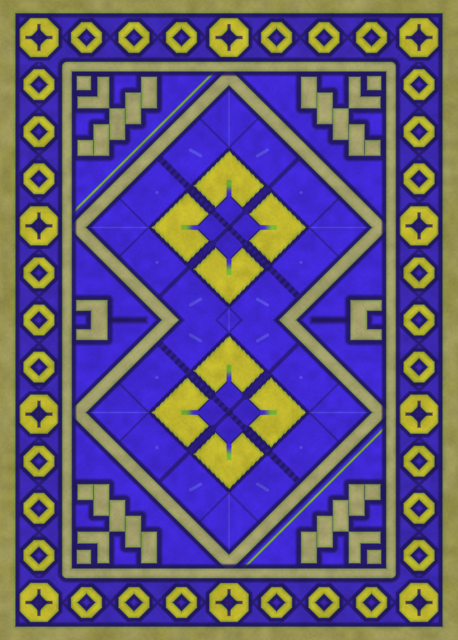
Give the GLSL for this pattern, as a WebGL 1 fragment shader.

```glsl
precision highp float;
// A woven rug in relief: twin diamonds with quartered yellow medallions,
// stepped corner motifs and a border of rosettes, on blue. Distance functions
// are inlaid layer by layer, each with a dark groove and a greenish rim.
uniform vec2 u_resolution;

const vec3 BLUE = vec3(0.25, 0.16, 0.83);
const vec3 BORDER_BLUE = vec3(0.23, 0.16, 0.69);
const vec3 NAVY = vec3(0.13, 0.09, 0.36);
const vec3 PALE_BLUE = vec3(0.36, 0.36, 0.86);
const vec3 TAN = vec3(0.64, 0.62, 0.42);
const vec3 OLIVE = vec3(0.57, 0.55, 0.27);
const vec3 YELLOW = vec3(0.75, 0.71, 0.18);
const vec3 GREEN = vec3(0.45, 0.69, 0.20);
const float CENTER_Y = 1.11;   // height of each medallion above or below the middle

float hash(vec2 p) {
  return fract(sin(dot(p, vec2(127.1, 311.7))) * 43758.5453);
}

float noise(vec2 p) {
  vec2 i = floor(p), f = fract(p);
  f = f * f * (3.0 - 2.0 * f);
  vec2 e = vec2(1.0, 0.0);
  return mix(mix(hash(i), hash(i + e), f.x),
             mix(hash(i + e.yx), hash(i + e.xx), f.x), f.y);
}

float box(vec2 p, vec2 halfSize) {
  vec2 d = abs(p) - halfSize;
  return length(max(d, 0.0)) + min(max(d.x, d.y), 0.0);
}

float diamond(vec2 p, float r) {
  return (abs(p.x) + abs(p.y) - r) * 0.7071;
}

float segment(vec2 p, vec2 a, vec2 b) {
  vec2 d = b - a;
  return length(p - a - d * clamp(dot(p - a, d) / dot(d, d), 0.0, 1.0));
}

float cover(float d, float px) {
  return 1.0 - smoothstep(-px, px, d);
}

// Lays a colour over the ground, with a groove outside and a rim inside.
vec3 inlay(vec3 ground, vec3 color, float d, float groove, float px) {
  ground = mix(ground, NAVY, 0.9 * (1.0 - smoothstep(groove * 0.4, groove, d)));
  float rim = smoothstep(-0.045, 0.0, d);
  return mix(ground, mix(color, GREEN * 0.8, rim * 0.45), cover(d, px));
}

// Diagonal staircase with a nested square, in cells from the field corner.
float cornerMotif(vec2 c) {
  float d = box(c - 0.4, vec2(0.45));
  float angle = max(box(c - 1.0, vec2(1.0)), -box(c - 0.55, vec2(0.7)));
  d = min(d, angle);
  for (int i = 0; i < 5; i++) {
    float k = float(i);
    float top = min(6.0 - k, 5.0), low = 4.0 - k;
    d = min(d, box(c - vec2(k + 0.5, 0.5 * (top + low)), vec2(0.5, 0.5 * (top - low))));
  }
  return d;
}

vec3 borderStrip(vec2 q, float spacing, float phase, float px) {
  float k = floor(q.x / spacing + 0.5);
  vec2 c = vec2(q.x - k * spacing, q.y);
  float big = 1.0 - step(0.5, mod(k + phase, 4.0));
  float gap = 0.5 * spacing - abs(c.x);
  float cross = max(abs(gap - abs(c.y)) - 0.025, abs(c.y) - 0.23);
  vec3 col = mix(BORDER_BLUE, NAVY, 0.75 * cover(cross, 0.025));
  float small = max(diamond(c, 0.245), box(c, vec2(0.185)));
  float large = max(diamond(c, 0.335), box(c, vec2(0.235)));
  float ring = max(mix(small, large, big), -diamond(c, 0.105));
  col = inlay(col, YELLOW, ring, 0.06, px);
  vec2 a = abs(c);
  float stem = max(min(a.x, a.y) - 0.018, max(a.x, a.y) - 0.16);
  return mix(col, NAVY, big * 0.8 * cover(stem, px));
}

vec3 medallion(vec3 col, vec2 p, float px) {
  vec2 r = vec2(p.x + p.y, p.x - p.y), a = abs(r);
  float reach = max(a.x, a.y);
  // Seams and raised flecks on the blue panels
  float seam = min(abs(p.x), abs(p.y)) - 0.008;
  col = mix(col, PALE_BLUE, 0.55 * cover(seam, px));
  float outline = min(abs(a.x - 0.96), abs(a.y - 0.96)) - 0.015;
  col = mix(col, NAVY, 0.55 * cover(outline, 0.02));
  float fleck = min(segment(abs(p), vec2(0.34, 0.86), vec2(0.46, 0.93)),
                    length(abs(p) - vec2(0.86, 0.42))) - 0.018;
  col = mix(col, PALE_BLUE, 0.7 * cover(fleck, px));
  float hatch = 0.75 + 0.2 * sin(r.y * 60.0);
  col = mix(col, NAVY, hatch * cover(max(a.x - 0.055, reach - 1.65), 0.02));
  col = mix(col, NAVY, 0.7 * cover(max(a.y - 0.035, reach - 1.65), 0.02));
  // Four serrated yellow quarters around a blue heart
  float teeth = 0.018 * abs(fract((p.x + 0.01) / 0.055) - 0.5);
  float quarter = box(a - 0.5, vec2(0.425)) * 0.7071 + teeth;
  col = inlay(col, YELLOW, max(quarter, (0.40 - reach) * 0.7071), 0.05, px);
  float heart = box(a - 0.215, vec2(0.165)) * 0.7071;
  col = mix(col, BLUE * 0.92, cover(heart, px));
  vec2 s = abs(p);
  float stem = box(vec2(min(s.x, s.y), max(s.x, s.y) - 0.47), vec2(0.028, 0.10));
  vec3 stemColor = mix(BLUE, GREEN, smoothstep(0.40, 0.52, max(s.x, s.y)));
  return mix(col, stemColor, cover(stem, px));
}

vec3 field(vec2 p, float px) {
  vec2 m = vec2(p.x, p.y - (p.y < 0.0 ? -CENTER_Y : CENTER_Y));
  float edge = diamond(m, 1.81);
  vec3 inside = medallion(BLUE, m, px);
  // Corner and side motifs outside the diamonds
  vec2 corner = vec2(1.88, 2.99) - abs(p);
  vec3 outside = inlay(BLUE, TAN, cornerMotif((corner - 0.07) / 0.19) * 0.19, 0.085, px);
  float rod = box(vec2(corner.x - 0.65, p.y), vec2(0.25, 0.035));
  outside = mix(outside, NAVY, cover(rod, 0.035));
  float hook = max(box(vec2(corner.x - 0.24, p.y), vec2(0.19, 0.24)),
                   -box(vec2(corner.x - 0.10, p.y), vec2(0.13, 0.11)));
  outside = inlay(outside, TAN, hook, 0.085, px);
  float streak = max(abs(edge - 0.165) - 0.013, max(p.x * p.y, 0.2 - abs(p.y)));
  streak = max(streak, CENTER_Y - abs(p.y));
  outside = mix(outside, GREEN, cover(streak, px));
  vec3 col = mix(outside, inside, cover(edge, px));
  return inlay(col, TAN, abs(edge) - 0.073, 0.065, px);
}

void main() {
  vec2 p = (gl_FragCoord.xy / u_resolution - 0.5) * vec2(5.47, 7.68);
  float px = 7.68 / u_resolution.y;
  vec2 a = abs(p);
  vec3 strip = a.y > 3.10 ? borderStrip(vec2(p.x, a.y - 3.39), 0.5675, 0.0, px)
                          : borderStrip(vec2(p.y, a.x - 2.27), 0.565, 2.0, px);
  float rim = box(p, vec2(1.935, 3.04));
  vec3 col = mix(strip, field(p, px), cover(rim, px));
  col = inlay(col, TAN, abs(rim) - 0.058, 0.07, px);
  float outer = -box(p, vec2(2.55, 3.68));
  col = inlay(col, mix(OLIVE, TAN, noise(p * 5.0) * 0.6), outer, 0.07, px);
  // Woven mottling
  float weave = 0.7 * noise(p * 9.0) + 0.3 * noise(p * 38.0);
  gl_FragColor = vec4(col * (0.91 + 0.18 * weave), 1.0);
}
```
